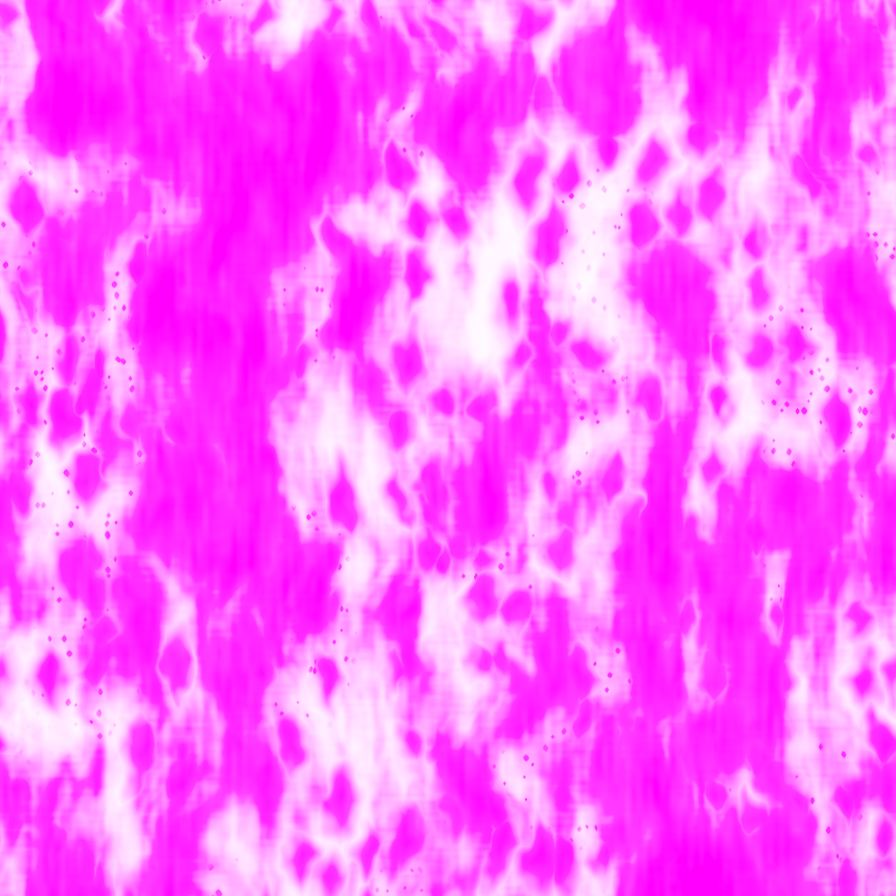
A WebGL 2 fragment shader for this texture:

```glsl
#version 300 es
precision highp float;
// Weathered magenta surface with pale, vertically drawn-out glowing patches.
// Wrapped noise layers set the patches; stretched cells cut dark drops and
// tiny specks into them, and a saturating curve gives the soft white glow.

uniform vec2 u_resolution;
out vec4 fragColor;

// Three random values per lattice cell; the grid wraps and seeds the hash.
vec3 hashCell(vec2 cell, vec2 grid) {
    uvec2 c = uvec2(floor(mod(cell + 0.5, grid)));
    uvec3 v = uvec3(c, uint(grid.x * 131.0 + grid.y)) * 1664525u + 1013904223u;
    v.x += v.y * v.z; v.y += v.z * v.x; v.z += v.x * v.y;
    v ^= v >> 16u;
    v.x += v.y * v.z; v.y += v.z * v.x; v.z += v.x * v.y;
    return vec3(v >> 8u) / 16777216.0;
}

// Smooth value noise centred on zero, repeating once per unit.
float noise(vec2 uv, vec2 grid) {
    vec2 p = uv * grid;
    vec2 cell = floor(p);
    vec2 f = p - cell;
    f = f * f * (3.0 - 2.0 * f);
    float low = mix(hashCell(cell, grid).x, hashCell(cell + vec2(1, 0), grid).x, f.x);
    float high = mix(hashCell(cell + vec2(0, 1), grid).x, hashCell(cell + 1.0, grid).x, f.x);
    return mix(low, high, f.y) - 0.5;
}

// Distance in cell units to the nearest scattered drop of random size.
float dropDistance(vec2 uv, vec2 grid, float share, float maxRadius) {
    vec2 p = uv * grid;
    vec2 cell = floor(p);
    float nearest = 0.8;
    for (int y = -1; y <= 1; y++) {
        for (int x = -1; x <= 1; x++) {
            vec2 neighbour = cell + vec2(x, y);
            vec3 rnd = hashCell(neighbour, grid);
            if (rnd.z > share) continue;
            vec2 d = abs(p - neighbour - 0.2 - 0.6 * rnd.xy);
            float radius = maxRadius * mix(0.35, 1.0, rnd.z / share);
            float rounded = mix(length(d), d.x + d.y, 0.4);
            nearest = min(nearest, rounded - radius);
        }
    }
    return nearest;
}

void main() {
    vec2 uv = gl_FragCoord.xy / u_resolution;

    // Ragged displacement that breaks up the lattice
    vec2 bend = vec2(noise(uv, vec2(11, 13)), noise(uv, vec2(13, 10)));
    vec2 fray = vec2(noise(uv, vec2(67, 59)), noise(uv, vec2(71, 43)));
    vec2 p = uv + 0.035 * bend + vec2(0.007, 0.014) * fray;

    // Pale patches, from broad areas down to fine grain
    float patches = 0.75 * noise(p, vec2(5, 4))
                  + 1.0 * noise(p, vec2(15, 9))
                  + 0.7 * noise(p, vec2(31, 16))
                  + 0.28 * noise(p, vec2(64, 35))
                  + 0.13 * noise(p, vec2(130, 76));

    // Vertical streaks and faint horizontal scratches
    float streaks = 0.7 * noise(p, vec2(73, 11)) + 0.5 * noise(uv, vec2(157, 26));
    float scratches = noise(uv, vec2(37, 230));
    float level = (patches + 0.22 * streaks + 0.06 * scratches) / 0.315 + 0.2;

    // Dark upright drops with a soft halo
    float drops = dropDistance(p + 0.004 * fray, vec2(23, 14), 0.5, 0.36);
    level = min(level, 4.0 * drops + 0.5 * noise(uv, vec2(110, 70)));

    // Small clustered specks inside the pale parts
    float specks = dropDistance(uv + 0.004 * fray, vec2(112, 86), 0.16, 0.36);
    float cluster = smoothstep(-0.02, 0.2, noise(uv, vec2(9, 8)));
    level -= 1.1 * cluster * smoothstep(0.16, -0.12, specks) * smoothstep(0.2, 0.9, level);

    // Saturated ground below, exponential glow above
    float ground = clamp(0.22 + 0.1 * min(level, 0.0) + 0.16 * streaks, 0.0, 0.32);
    float lift = max(level, 0.0);
    float glow = 1.0 - exp(-lift * (0.87 + 0.1 * lift));
    fragColor = vec4(1.0, mix(ground, 1.0, glow), 1.0, 1.0);
}
```
